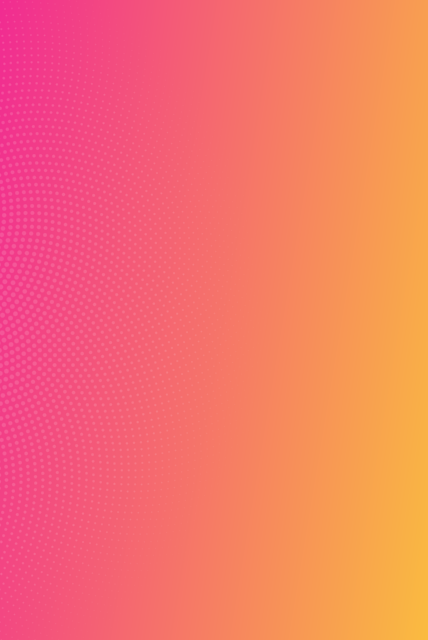
Reproduce this background procedurally as a Shadertoy shader.

```glsl
const float TAU = 6.28319;
const float GOLDEN = 0.618034;

// Diagonal blend from magenta through coral to amber
vec3 sunsetGradient(vec2 uv) {
    float t = (uv.x + 0.25 * (1.0 - uv.y)) / 1.25;
    vec3 magenta = vec3(0.945, 0.17, 0.57);
    vec3 coral = vec3(0.962, 0.45, 0.415);
    vec3 amber = vec3(0.98, 0.735, 0.25);
    return t < 0.5 ? mix(magenta, coral, t * 2.0)
                   : mix(coral, amber, t * 2.0 - 1.0);
}

// Sunflower halftone: dots on a golden-angle spiral, shrinking outwards
float spiralDots(vec2 p, float softness) {
    float spacing = 0.0091;
    float r = length(p);
    float dotRadius = 0.0083 * (1.0 - r / 0.98);
    if (dotRadius <= 0.0) return 0.0;

    // Only seeds whose ring passes within reach of this point can cover it
    float reach = dotRadius + softness;
    float inner = max(r - reach, 0.0) / spacing;
    float outer = (r + reach) / spacing;
    int first = int(ceil(inner * inner));
    int last = int(floor(outer * outer));

    float nearest = 1.0;
    for (int i = first; i <= last; i++) {
        float n = float(i);
        float angle = TAU * fract(n * GOLDEN);
        vec2 seed = spacing * sqrt(n) * vec2(cos(angle), sin(angle));
        nearest = min(nearest, distance(p, seed));
    }
    float coverage = clamp((dotRadius - nearest) / softness + 0.5, 0.0, 1.0);
    return coverage * smoothstep(0.0, 0.0025, dotRadius);
}

void mainImage(out vec4 fragColor, in vec2 fragCoord) {
    vec2 uv = fragCoord / iResolution.xy;
    float aspect = iResolution.y / iResolution.x;
    vec3 color = sunsetGradient(uv);

    // Pale dots fan out from a centre beyond the left edge
    vec2 fromCentre = vec2(uv.x + 0.3, (uv.y - 0.512) * aspect);
    float softness = max(0.003, 1.0 / iResolution.x);
    float dots = spiralDots(fromCentre, softness);
    color = mix(color, vec3(1.0, 0.8, 0.85), 0.19 * dots);

    fragColor = vec4(color, 1.0);
}
```
